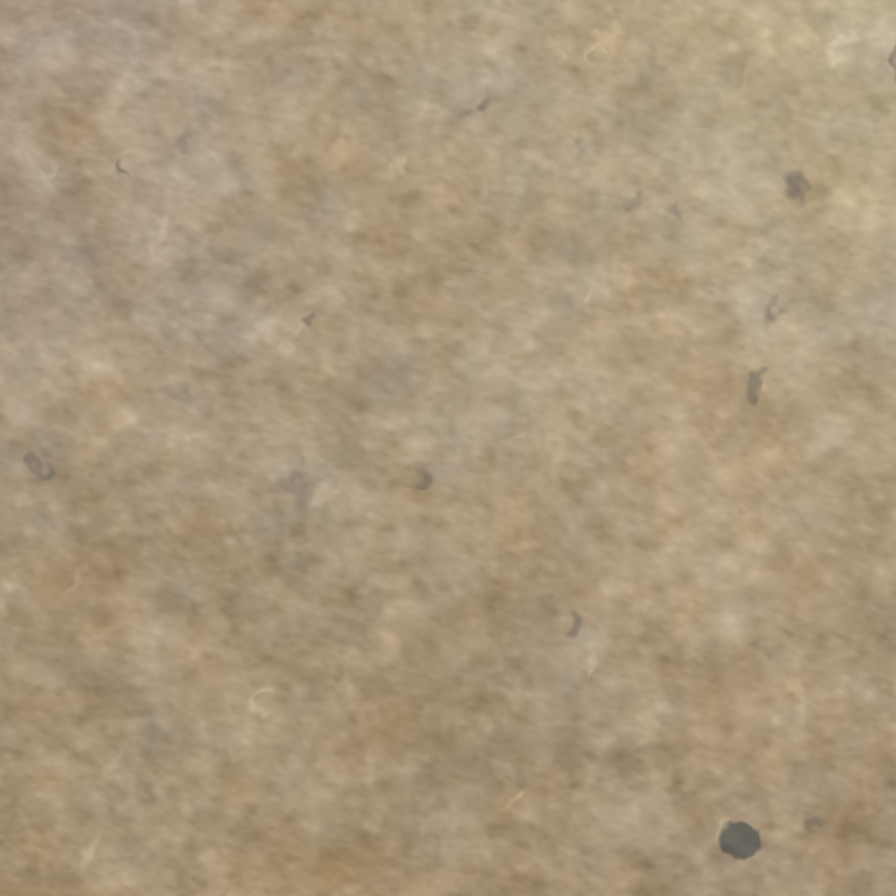
This texture is drawn by a Shadertoy shader. Its source:

```glsl
// Weathered sandy stone: soft mottled beige with pale flecks and dark smudges.

vec3 hash3(vec2 cell, float seed) {
    vec3 q = fract(vec3(cell.xyx + seed * 17.3) * vec3(0.1031, 0.1030, 0.0973));
    q += dot(q, q.yxz + 33.33);
    return fract((q.xxy + q.yzz) * q.zyx);
}

mat2 rotation(float angle) {
    float c = cos(angle), s = sin(angle);
    return mat2(c, -s, s, c);
}

// Cellular mottle: light and dark soft kernels at jittered cell points.
float mottle(vec2 p, float seed) {
    vec2 cell = floor(p);
    float sum = 0.0;
    for (int y = -1; y <= 1; y++)
    for (int x = -1; x <= 1; x++) {
        vec2 id = cell + vec2(x, y);
        vec3 rnd = hash3(id, seed);
        vec2 d = p - id - rnd.xy;
        float w = max(0.0, 1.0 - dot(d, d));
        sum += (2.0 * rnd.z - 1.0) * w * w * w;
    }
    return sum;
}

// Sparse soft spots; chance is the share of cells that hold one.
float spots(vec2 p, float chance, float radius, float seed) {
    vec2 cell = floor(p);
    float cover = 0.0;
    for (int y = -1; y <= 1; y++)
    for (int x = -1; x <= 1; x++) {
        vec2 id = cell + vec2(x, y);
        vec3 rnd = hash3(id, seed);
        float size = radius * mix(0.5, 1.0, fract(rnd.z * 57.0));
        float strength = mix(0.35, 1.0, fract(rnd.z * 131.0));
        float d = length(p - id - rnd.xy);
        float spot = (1.0 - smoothstep(0.15 * size, size, d)) * strength;
        cover = max(cover, spot * step(rnd.z, chance));
    }
    return cover;
}

// Broad light falling from the upper right, warmer toward the bottom.
vec3 baseColour(vec2 uv) {
    vec3 ochre = vec3(0.635, 0.555, 0.432);
    vec3 taupe = vec3(0.648, 0.570, 0.468);
    vec3 greyish = vec3(0.645, 0.578, 0.505);
    vec3 cream = vec3(0.728, 0.665, 0.542);
    vec2 t = smoothstep(-0.15, 1.15, uv);
    return mix(mix(ochre, taupe, t.x), mix(greyish, cream, t.x), t.y);
}

// Brightness change from clouds down to fine, slightly slanted grain.
float surfaceTone(vec2 p) {
    vec2 grainAxis = rotation(-0.3) * p;
    float tone = 0.026 * mottle(p * 6.0, 1.0);
    tone += 0.032 * mottle(p * 17.0, 2.0);
    tone += 0.038 * mottle(p * vec2(36.0, 42.0), 3.0);
    tone += 0.034 * mottle(grainAxis * vec2(62.0, 88.0), 4.0);
    tone += 0.024 * mottle(grainAxis * vec2(105.0, 165.0), 5.0);
    return tone;
}

void mainImage(out vec4 fragColor, in vec2 fragCoord) {
    vec2 uv = fragCoord / iResolution.xy;
    vec2 p = fragCoord / min(iResolution.x, iResolution.y);

    // Ragged coordinates roughen every spot outline.
    vec2 ragged = p + 0.014 * vec2(mottle(p * 45.0, 6.0), mottle(p * 45.0, 7.0));
    ragged += 0.008 * vec2(mottle(p * 90.0, 8.0), mottle(p * 90.0, 9.0));

    vec3 colour = baseColour(uv) + surfaceTone(p);

    // Patches drift between rusty and violet grey.
    float hue = 0.6 * mottle(p * 8.0, 10.0) + 0.6 * mottle(p * 26.0, 11.0);
    colour += hue * vec3(0.014, -0.001, -0.024);

    // Pale flecks lean up to the right.
    vec2 fleckAxis = rotation(1.1) * ragged;
    float flecks = spots(fleckAxis * vec2(13.0, 30.0), 0.14, 0.5, 12.0);
    colour += 0.065 * flecks * vec3(1.0, 0.98, 0.88);

    // Diffuse stains and small smudges.
    vec3 smudgeGrey = vec3(0.39, 0.36, 0.34);
    float stains = spots(ragged * 8.0, 0.20, 0.42, 13.0);
    float smudges = spots(ragged * 11.0, 0.13, 0.25, 14.0);
    colour = mix(colour, smudgeGrey, 0.22 * stains);
    colour = mix(colour, smudgeGrey, 0.62 * smudges);

    // One crisp dark chip near the lower right.
    vec2 chip = rotation(0.35) * (mix(p, ragged, 0.6) - vec2(0.826, 0.062));
    float chipEdge = 0.65 * length(chip) + 0.35 * (abs(chip.x) + abs(chip.y));
    vec3 chipColour = vec3(0.39, 0.38, 0.35) + 0.5 * surfaceTone(p);
    colour = mix(colour, chipColour, 0.92 * (1.0 - smoothstep(0.022, 0.030, chipEdge)));

    fragColor = vec4(clamp(colour, 0.0, 1.0), 1.0);
}
```
